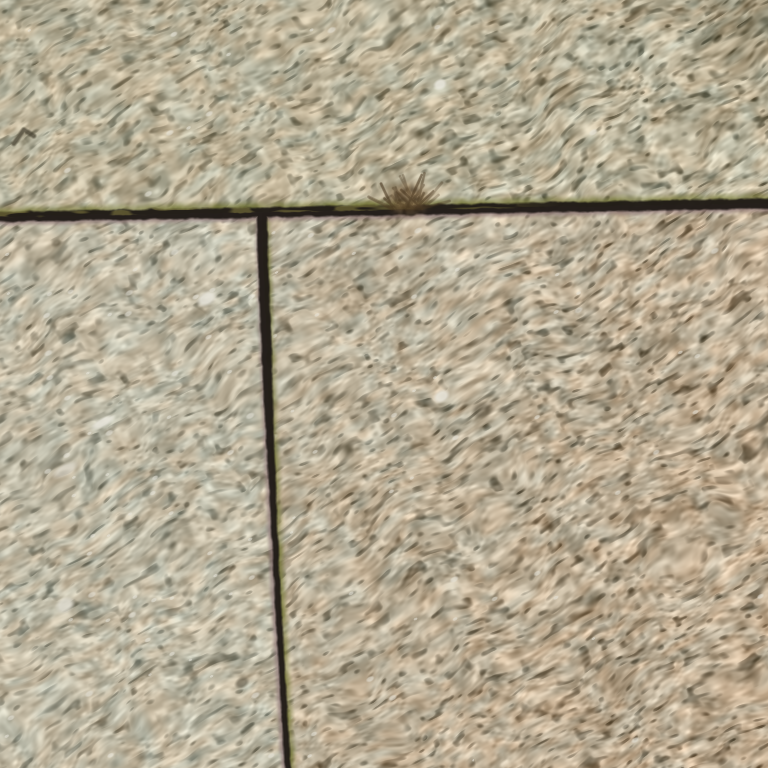
Give the GLSL for this texture, as a Shadertoy shader.

```glsl
// Sunlit granite paving: three slabs, dark mossy joints and a dry weed tuft.

float hash21(vec2 p) {
    vec3 q = fract(p.xyx * 0.1031);
    q += dot(q, q.yzx + 33.33);
    return fract((q.x + q.y) * q.z);
}

float valueNoise(vec2 p) {
    vec2 cell = floor(p), f = fract(p);
    f = f * f * (3.0 - 2.0 * f);
    float low = mix(hash21(cell), hash21(cell + vec2(1, 0)), f.x);
    float high = mix(hash21(cell + vec2(0, 1)), hash21(cell + vec2(1, 1)), f.x);
    return mix(low, high, f.y);
}

float fbm(vec2 p) {
    float sum = 0.0, amp = 0.55;
    for (int i = 0; i < 3; i++) {
        sum += amp * valueNoise(p);
        p = p * 2.03 + 17.3;
        amp *= 0.5;
    }
    return sum;
}

vec2 rotate(vec2 p, float angle) {
    float c = cos(angle), s = sin(angle);
    return vec2(c * p.x + s * p.y, c * p.y - s * p.x);
}

float segmentDistance(vec2 p, vec2 a, vec2 b) {
    vec2 ab = b - a;
    return length(p - a - ab * clamp(dot(p - a, ab) / dot(ab, ab), 0.0, 1.0));
}

// Soft blob of the given radii, tilted along the grain.
float blob(vec2 p, vec2 centre, vec2 radii) {
    return 1.0 - smoothstep(0.5, 1.2, length(rotate(p - centre, 0.5) / radii));
}

// Diagonal mineral streaks with a gentle bend in their direction.
vec3 granite(vec2 p, vec3 base, float contrast) {
    vec2 bend = vec2(fbm(p * 9.0), fbm(p * 9.0 + 40.0)) - 0.5;
    vec2 q = rotate(p + bend * 0.045, 0.52) + 3.0;
    float coarse = valueNoise(q * vec2(62, 125));
    float fine = valueNoise(q * vec2(120, 260) + 31.0);
    float fleck = smoothstep(0.6, 0.95, valueNoise(q * vec2(75, 170) + 71.0));
    float tint = valueNoise(q * vec2(48, 85) + 113.0) - 0.5;
    float cloud = fbm(p * 14.0 + 5.0) - 0.48;
    float light = (coarse - 0.5) * 0.22 + (fine - 0.5) * 0.19 + cloud * 0.07;
    vec3 col = base + light * contrast;
    col += tint * vec3(0.06, 0.0, -0.035);
    return col - fleck * contrast * vec3(0.23, 0.22, 0.21);
}

// Sparse pale crystals, one candidate per grid cell.
float crystals(vec2 p, float density) {
    vec2 grid = p * 38.0, cell = floor(grid);
    vec2 centre = 0.3 + 0.4 * vec2(hash21(cell + 7.0), hash21(cell + 19.0));
    float size = mix(0.1, 0.24, hash21(cell + 53.0));
    return blob(fract(grid), centre, vec2(size, size * 0.6)) * step(1.0 - density, hash21(cell + 91.0));
}

// Dry blades fanning out from a root.
float tuft(vec2 p, vec2 root, float aa) {
    float cover = 0.0;
    for (int i = 0; i < 26; i++) {
        float k = float(i);
        float angle = mix(0.1, 3.05, hash21(vec2(k, 3.0)));
        float reach = mix(0.018, 0.05, hash21(vec2(k, 8.0)));
        vec2 start = root + vec2((hash21(vec2(k, 14.0)) - 0.5) * 0.045, 0.0);
        vec2 tip = start + reach * vec2(cos(angle), sin(angle));
        float d = segmentDistance(p, start, tip);
        cover = max(cover, (1.0 - smoothstep(0.0006, 0.0016 + aa, d)) * mix(0.4, 0.9, hash21(vec2(k, 27.0))));
    }
    return cover;
}

void mainImage(out vec4 fragColor, in vec2 fragCoord) {
    vec2 p = fragCoord / iResolution.xy;
    float aa = 1.0 / iResolution.y;

    // Signed distances to the joint centre lines, with ragged edges.
    float drop = max(0.72 - p.y, 0.0);
    float ragged = fbm(p * 75.0) - 0.48;
    float across = p.y - (0.7175 + 0.0175 * p.x) + ragged * 0.004;
    float along = p.x - (0.341 + 0.03 * drop + 0.024 * drop * drop) + ragged * 0.003;
    float upper = smoothstep(-aa, aa, across);
    float lower = 1.0 - upper;
    float right = smoothstep(-aa, aa, along);

    // Slab tones: pale on the left, warmer toward the lower right corner.
    float warmth = smoothstep(0.55, 1.5, p.x + 0.6 * (1.0 - p.y));
    vec3 rightTone = mix(vec3(0.735, 0.70, 0.615), vec3(0.755, 0.685, 0.585), warmth);
    vec3 tone = mix(vec3(0.755, 0.73, 0.65), rightTone, right);
    tone = mix(tone, vec3(0.735, 0.705, 0.61), upper);
    float contrast = mix(0.9, 1.12, smoothstep(0.2, 0.9, p.x));
    vec3 col = granite(p, tone, contrast);
    col -= 0.10 * (1.0 - smoothstep(0.02, 0.11, length(p - vec2(0.965, 0.97))));

    // Crystals, larger chips and small stains.
    float density = mix(0.16, 0.05, smoothstep(0.3, 0.65, p.x)) * mix(1.0, 0.25, upper);
    float pale = crystals(p, density) * 0.65;
    pale = max(pale, blob(p, vec2(0.269, 0.611), vec2(0.014, 0.009)));
    pale = max(pale, blob(p, vec2(0.575, 0.484), vec2(0.011, 0.008)));
    pale = max(pale, blob(p, vec2(0.573, 0.890), vec2(0.009, 0.007)));
    pale = max(pale, blob(p, vec2(0.134, 0.450), vec2(0.017, 0.006)));
    pale = max(pale, blob(p, vec2(0.085, 0.388), vec2(0.019, 0.008)) * 0.7);
    pale = max(pale, blob(p, vec2(0.085, 0.212), vec2(0.013, 0.010)) * 0.8);
    col = mix(col, vec3(0.91, 0.90, 0.86), pale * 0.85);
    float stain = max(blob(p, vec2(0.627, 0.466), vec2(0.014, 0.011)) * 0.45, blob(p, vec2(0.315, 0.111), vec2(0.010, 0.007)) * 0.5);
    float twig = min(segmentDistance(p, vec2(0.018, 0.813), vec2(0.031, 0.831)), segmentDistance(p, vec2(0.031, 0.831), vec2(0.044, 0.823)));
    stain = max(stain, (1.0 - smoothstep(0.001, 0.005, twig)) * 0.7);
    col = mix(col, vec3(0.25, 0.23, 0.17), stain);

    // Moss on the lit edges, violet shade on the opposite edges.
    float patchy = 0.45 + 0.55 * valueNoise(p * 60.0 + 9.0);
    float moss = upper * (1.0 - smoothstep(0.005, 0.018, across));
    moss = max(moss, lower * right * (1.0 - smoothstep(0.003, 0.015, along)));
    col = mix(col, vec3(0.46, 0.47, 0.22), moss * patchy);
    float violet = lower * (1.0 - smoothstep(0.006, 0.015, -across));
    violet = max(violet, lower * (1.0 - right) * (1.0 - smoothstep(0.004, 0.013, -along)));
    col = mix(col, vec3(0.53, 0.44, 0.45), violet * 0.7);

    // Dark joints with strips of olive debris.
    float halfWidth = mix(0.0062, 0.0034, smoothstep(0.1, 0.45, drop));
    float gap = 1.0 - smoothstep(0.0045, 0.0075 + aa, abs(across));
    gap = max(gap, lower * (1.0 - smoothstep(halfWidth - 0.0015, halfWidth + 0.0015 + aa, abs(along))));
    float debris = smoothstep(0.5, 0.75, valueNoise(p * vec2(38, 210))) * upper * (1.0 - smoothstep(0.55, 0.75, p.x));
    vec3 gapColour = mix(vec3(0.12, 0.10, 0.085), vec3(0.40, 0.37, 0.20), debris * 0.8);
    col = mix(col, gapColour, gap * 0.95);

    // Weed tuft over the joint.
    vec2 root = vec2(0.531, 0.728);
    float clump = 1.0 - smoothstep(0.3, 1.1, length((p - root - vec2(0.0, 0.014)) / vec2(0.036, 0.027)));
    vec3 straw = mix(vec3(0.25, 0.18, 0.10), vec3(0.60, 0.49, 0.34), valueNoise(p * vec2(190, 150)));
    col = mix(col, straw, clump * 0.75);
    col = mix(col, vec3(0.29, 0.22, 0.13), tuft(p, root, aa) * 0.7);

    fragColor = vec4(clamp(col, 0.0, 1.0), 1.0);
}
```
